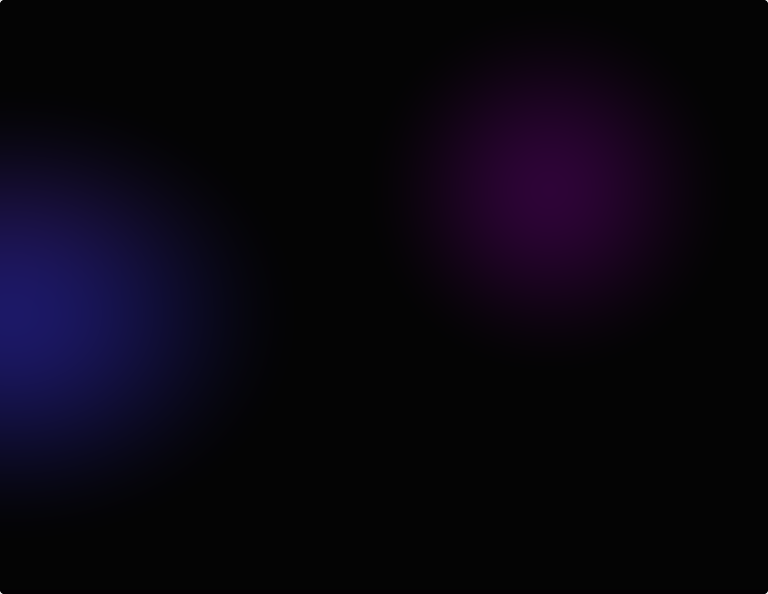
This background is drawn by a WebGL 2 fragment shader. Its source:

```glsl
#version 300 es
precision highp float;

uniform vec2 u_resolution;
out vec4 fragColor;

// Centres and radii are in canvas heights, from the lower left
#define BASE_COLOR vec3(0.014, 0.014, 0.015)
#define VIOLET_COLOR vec3(0.165, 0.000, 0.200)
#define VIOLET_CENTER vec2(0.925, 0.680)
#define VIOLET_RADIUS vec2(0.325, 0.325)
#define BLUE_COLOR vec3(0.095, 0.080, 0.385)
#define BLUE_CENTER vec2(0.020, 0.470)
#define BLUE_RADIUS vec2(0.500, 0.395)
#define UPPER_TINT vec3(0.050, 0.000, 0.000)
#define CORNER_COLOR vec3(0.900)
#define CORNER_RADIUS 0.007
#define RIM_HEIGHT 0.007

// Soft elliptical falloff: 1 at the centre, 0 at the radius
float glow(vec2 p, vec2 center, vec2 radius) {
    return 1.0 - smoothstep(0.0, 1.0, length((p - center) / radius));
}

// Signed distance to a rounded box centred on the origin
float roundedBox(vec2 p, vec2 halfSize, float radius) {
    vec2 q = abs(p) - halfSize + radius;
    return length(max(q, 0.0)) + min(max(q.x, q.y), 0.0) - radius;
}

void main() {
    vec2 p = gl_FragCoord.xy / u_resolution.y;
    vec2 canvas = vec2(u_resolution.x / u_resolution.y, 1.0);
    float pixel = 1.0 / u_resolution.y;

    // Two glows over a near-black base
    float violet = glow(p, VIOLET_CENTER, VIOLET_RADIUS);
    float blue = glow(p, BLUE_CENTER, BLUE_RADIUS);
    float upper = smoothstep(0.0, 0.25, p.y - BLUE_CENTER.y);
    vec3 color = BASE_COLOR + VIOLET_COLOR * violet;
    color += (BLUE_COLOR + UPPER_TINT * upper) * blue;

    // Thin dark rim along the bottom
    float rim = 1.0 - smoothstep(RIM_HEIGHT - pixel, RIM_HEIGHT + pixel, p.y);
    color = mix(color, vec3(0.016, 0.0, 0.012), rim);

    // Light corners outside the rounded panel
    float edge = roundedBox(p - 0.5 * canvas, 0.5 * canvas, CORNER_RADIUS);
    color = mix(color, CORNER_COLOR, smoothstep(-0.5 * pixel, 0.5 * pixel, edge));

    fragColor = vec4(color, 1.0);
}
```
